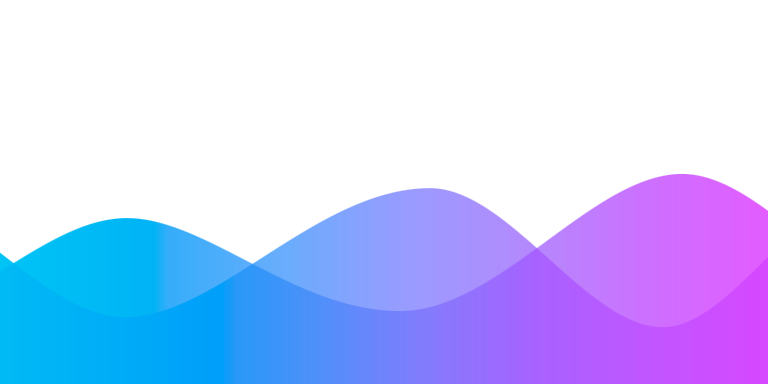
A Shadertoy shader for this background:

```glsl
// Two translucent waves cross over a white backdrop, tinted from cyan to magenta.
// Each wave is a chain of eased steps between its crests and troughs; the
// overlap takes a deeper colour ramp, and both ramps carry faint upright bands.

// Linear progress of x from a to b
float progress(float a, float b, float x) {
    return clamp((x - a) / (b - a), 0.0, 1.0);
}

// Eased progress; skew makes the middle of the slope come earlier or later
float slope(float a, float b, float skew, float x) {
    float t = progress(a, b, x);
    return smoothstep(0.0, 1.0, t + skew * t * (1.0 - t));
}

// Wave with crests at the left and right
float outerWave(float x) {
    float y = mix(0.190, 0.432, slope(-0.130, 0.165, 0.04, x));
    y = mix(y, 0.190, slope(0.165, 0.521, 0.14, x));
    y = mix(y, 0.547, slope(0.521, 0.888, -0.05, x));
    return mix(y, 0.190, slope(0.888, 1.217, 0.0, x));
}

// Wave with its crest in the middle
float middleWave(float x) {
    float y = mix(0.510, 0.174, slope(-0.163, 0.163, 0.0, x));
    y = mix(y, 0.510, slope(0.163, 0.560, 0.10, x));
    y = mix(y, 0.148, slope(0.560, 0.863, -0.02, x));
    return mix(y, 0.510, slope(0.863, 1.135, 0.0, x));
}

// Colour where a single wave covers the backdrop
vec3 lightRamp(float x) {
    vec3 c = mix(vec3(0.00, 0.77, 0.96), vec3(0.00, 0.70, 0.96), progress(0.0, 0.205, x));
    c = mix(c, vec3(0.20, 0.68, 0.98), progress(0.205, 0.213, x));
    c = mix(c, vec3(0.40, 0.68, 0.99), progress(0.213, 0.36, x));
    c = mix(c, vec3(0.60, 0.61, 1.00), progress(0.36, 0.53, x));
    c = mix(c, vec3(0.70, 0.54, 0.99), progress(0.53, 0.68, x));
    c = mix(c, vec3(0.81, 0.43, 1.00), progress(0.68, 0.86, x));
    return mix(c, vec3(0.89, 0.36, 1.00), progress(0.86, 1.0, x));
}

// Colour where both waves overlap
vec3 deepRamp(float x) {
    vec3 c = mix(vec3(0.00, 0.73, 0.96), vec3(0.00, 0.62, 0.98), progress(0.0, 0.294, x));
    c = mix(c, vec3(0.15, 0.60, 0.97), progress(0.294, 0.302, x));
    c = mix(c, vec3(0.32, 0.56, 0.98), progress(0.302, 0.42, x));
    c = mix(c, vec3(0.52, 0.48, 0.99), progress(0.42, 0.56, x));
    c = mix(c, vec3(0.66, 0.38, 1.00), progress(0.56, 0.70, x));
    c = mix(c, vec3(0.77, 0.33, 1.00), progress(0.70, 0.87, x));
    return mix(c, vec3(0.84, 0.28, 1.00), progress(0.87, 1.0, x));
}

// Antialiased coverage below an edge
float coverage(float d) {
    return clamp(d / fwidth(d) + 0.5, 0.0, 1.0);
}

void mainImage(out vec4 fragColor, in vec2 fragCoord) {
    vec2 uv = fragCoord / iResolution.xy;

    // Uneven upright bands, half blended into the smooth ramp
    float stripe = 54.0 * uv.x + 0.5 * sin(37.0 * uv.x) + 0.3 * sin(83.0 * uv.x);
    float tintX = uv.x + 0.5 * (0.5 - fract(stripe)) / 54.0;

    float outer = coverage(outerWave(uv.x) - uv.y);
    float middle = coverage(middleWave(uv.x) - uv.y);

    // Backdrop, then either wave, then their overlap
    vec3 color = mix(vec3(1.0), lightRamp(tintX), max(outer, middle));
    color = mix(color, deepRamp(tintX), min(outer, middle));
    fragColor = vec4(color, 1.0);
}
```
